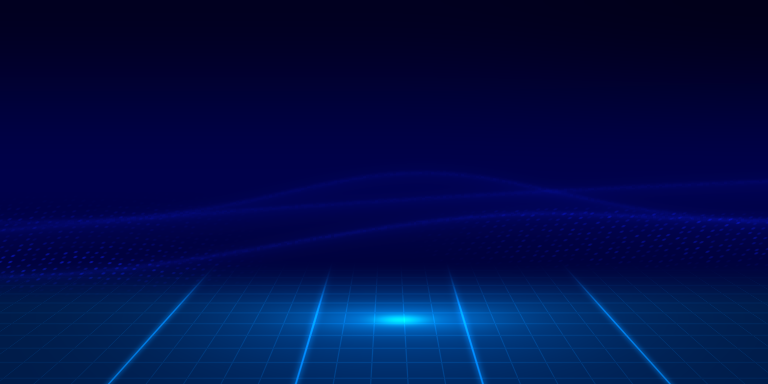
This background is drawn by a Shadertoy shader. Its source:

```glsl
// Dark blue backdrop: dotted waves above a glowing perspective grid floor.
#define VANISH vec2(1.014, 0.815)   // where the floor lines meet
#define GLOW_POS vec2(1.042, 0.167) // centre of the floor light
#define LANE_WIDTH 0.598            // major line spacing per unit of depth
#define ROW_DENSITY 14.8            // floor rows against inverse depth
#define FLOOR_TOP 0.325
#define DOT_CELL vec2(0.026, 0.0135)
#define DOT_RADIUS 0.0021
#define DOT_COLOR vec3(0.03, 0.07, 0.44)
#define LINE_COLOR vec3(0.0, 0.30, 0.48)
#define CORE_COLOR vec3(0.0, 0.46, 0.26)

float hash(vec2 p) {
    vec3 q = fract(vec3(p.xyx) * 0.1031);
    q += dot(q, q.yzx + 33.33);
    return fract((q.x + q.y) * q.z);
}

float bell(float x, float width) {
    x /= width;
    return exp(-x * x);
}

// Elliptical soft light
float glow(vec2 p, vec2 size) {
    p /= size;
    return exp(-dot(p, p));
}

// Antialiased line of a given half width
float stroke(float dist, float halfWidth, float px) {
    return 1.0 - smoothstep(halfWidth - 0.5 * px, halfWidth + px, dist);
}

// Three wave crests, from back to front
float crest(int layer, float x) {
    if (layer == 0) return 0.42 + 0.13 * bell(x - 1.1, 0.5);
    if (layer == 1) return 0.40 + 0.09 * x - 0.013 * x * x;
    return 0.28 + 0.165 * smoothstep(0.0, 1.45, x) - 0.02 * smoothstep(1.4, 2.0, x);
}

vec3 sky(vec2 p) {
    vec3 color = mix(vec3(0.0, 0.005, 0.225), vec3(0.0, 0.005, 0.29), smoothstep(0.32, 0.52, p.y));
    color = mix(color, vec3(0.004, 0.0, 0.125), smoothstep(0.53, 1.0, p.y));
    float corner = smoothstep(1.0, 2.0, p.x) * smoothstep(0.5, 1.0, p.y);
    return color * (1.0 - 0.2 * corner);
}

float waveDots(vec2 p, float px) {
    float left = 1.0 - smoothstep(0.15, 0.75, p.x);
    float right = smoothstep(1.0, 1.65, p.x);
    // Mesh rows follow a gentle swell, columns lean to the right
    float swell = 0.012 * sin(p.x * 7.0) + 0.05 * right;
    vec2 mesh = vec2(p.x - 0.7 * p.y, p.y - swell) / DOT_CELL;
    vec2 id = floor(mesh);
    vec2 offset = (fract(mesh) - 0.5) * DOT_CELL;
    offset += (vec2(hash(id), hash(id + 17.0)) - 0.5) * DOT_CELL * 0.35;
    float dotMask = stroke(length(offset * vec2(0.65, 1.0)), DOT_RADIUS, px);

    float front = crest(2, p.x);
    float leftBand = left * (bell(p.y - 0.31, 0.06) + 0.3 * bell(p.y - 0.43, 0.035));
    float below = smoothstep(0.29, 0.35, p.y) * (1.0 - smoothstep(front, front + 0.025, p.y));
    return dotMask * (0.25 + 0.75 * hash(id + 5.0)) * (leftBand + 0.55 * right * below);
}

vec3 waves(vec2 p, float px) {
    vec3 light = DOT_COLOR * waveDots(p, px);
    for (int i = 0; i < 3; i++) {
        float y = p.y - crest(i, p.x);
        float grain = 0.5 + 0.5 * hash(floor(p * vec2(130.0, 190.0)));
        float ridge = grain * bell(y, 0.006) + 0.35 * bell(y, 0.022);
        float body = exp(-abs(y) * 14.0) * (1.0 - smoothstep(-0.01, 0.01, y));
        float strength = i == 2 ? 0.24 : 0.15;
        light += DOT_COLOR * (strength * ridge + 0.08 * body);
    }
    return light;
}

vec3 ground(vec2 p, float px) {
    float depth = VANISH.y - p.y;
    float laneWidth = LANE_WIDTH * depth;
    float lane = (p.x - VANISH.x) / laneWidth;
    float row = ROW_DENSITY / depth;
    vec2 q = p - GLOW_POS;

    // Wide light on the surface
    vec3 color = mix(vec3(0.0, 0.10, 0.27), vec3(0.0, 0.15, 0.37), bell(q.x, 0.75));
    color += vec3(0.0, 0.11, 0.19) * glow(q, vec2(0.55, 0.12));

    // Fine grid
    float minor = stroke(abs(fract(lane * 5.0) - 0.5) / 5.0 * laneWidth, 0.0008, px);
    float rows = stroke(abs(fract(row) - 0.5) * depth * depth / ROW_DENSITY, 0.0008, px);
    float lit = 0.14 + 0.16 * bell(q.x, 0.6);
    color += LINE_COLOR * lit * max(minor, rows * 0.75);

    // Four bright lanes with a halo
    float major = abs(fract(lane) - 0.5) * laneWidth;
    float inner = 1.0 - smoothstep(1.8, 2.1, abs(lane));
    float beam = 0.55 * stroke(major, 0.0022, px) + 0.4 * bell(major, 0.012);
    color += LINE_COLOR * beam * inner * (1.0 - 0.6 * smoothstep(0.15, 0.32, p.y));

    // Bright streak and core
    color += vec3(0.0, 0.22, 0.32) * glow(q, vec2(0.24, 0.035));
    color += CORE_COLOR * glow(q, vec2(0.065, 0.013));
    return color;
}

void mainImage(out vec4 fragColor, in vec2 fragCoord) {
    float px = 1.0 / iResolution.y;
    vec2 p = fragCoord * px;
    p.x += 1.0 - 0.5 * iResolution.x * px; // keep the scene centred
    vec3 color = sky(p) + waves(p, px);
    if (p.y < FLOOR_TOP) {
        float fade = 1.0 - smoothstep(0.19, FLOOR_TOP, p.y);
        color = mix(color, ground(p, px), fade);
    }
    fragColor = vec4(clamp(color, 0.0, 1.0), 1.0);
}
```
